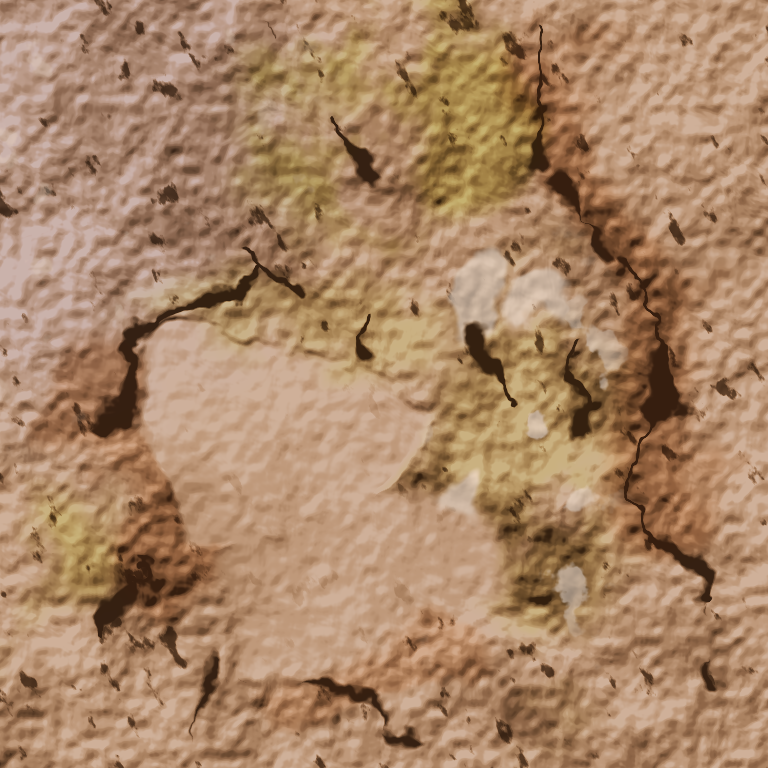
Write a three.js fragment shader that draws this texture.

```glsl
// Weathered sandstone face: a smooth slab among rough, lichen-stained rock.
// Warped masks lay out the zones, a lit noise relief sets a tone, and a
// ramp turns that tone into earth colours; cracks and pits are cut in last.
varying vec2 vUv;

float hash(vec2 p) {
  vec3 q = fract(vec3(p.xyx) * 0.1031);
  q += dot(q, q.yzx + 33.33);
  return fract((q.x + q.y) * q.z);
}

float noise(vec2 p) {
  vec2 i = floor(p), f = fract(p);
  f = f * f * (3.0 - 2.0 * f);
  return mix(mix(hash(i), hash(i + vec2(1, 0)), f.x),
             mix(hash(i + vec2(0, 1)), hash(i + vec2(1, 1)), f.x), f.y);
}

float fbm(vec2 p) {
  float sum = 0.0, amp = 0.5;
  for (int i = 0; i < 5; i++) {
    sum += amp * noise(p);
    p = mat2(1.6, 1.2, -1.2, 1.6) * p + 17.3;
    amp *= 0.5;
  }
  return sum / 0.97;
}

vec2 warp(vec2 p, float scale, float amount) {
  return p + amount * (vec2(fbm(p * scale + 3.1), fbm(p * scale + 41.7)) - 0.5);
}

// Soft ellipse: one in the middle, zero outside
float blob(vec2 p, vec2 centre, vec2 radii, float soft) {
  return smoothstep(0.0, soft, 1.0 - length((p - centre) / radii));
}

float segment(vec2 p, vec2 a, vec2 b) {
  vec2 ab = b - a;
  return length(p - a - ab * clamp(dot(p - a, ab) / dot(ab, ab), 0.0, 1.0));
}

float slabMask(vec2 q) {
  return max(blob(q, vec2(0.35, 0.44), vec2(0.17, 0.135), 0.1),
             blob(q, vec2(0.47, 0.27), vec2(0.19, 0.15), 0.25));
}

float relief(vec2 p) {
  float slab = slabMask(warp(p, 6.0, 0.22));
  float rough = fbm(warp(p, 9.0, 0.06) * 15.0) + 0.35 * noise(p * 75.0);
  return rough * mix(1.0, 0.5, slab) + 0.07 * slab;
}

// Distance to the main fractures
float crackDistance(vec2 p) {
  float d = segment(p, vec2(0.12, 0.44), vec2(0.19, 0.56));
  d = min(d, segment(p, vec2(0.19, 0.56), vec2(0.34, 0.63)));
  d = min(d, segment(p, vec2(0.32, 0.67), vec2(0.36, 0.60)));
  d = min(d, segment(p, vec2(0.82, 0.65), vec2(0.87, 0.46)));
  d = min(d, segment(p, vec2(0.87, 0.46), vec2(0.83, 0.32)));
  d = min(d, segment(p, vec2(0.83, 0.32), vec2(0.93, 0.22)));
  d = min(d, segment(p, vec2(0.93, 0.22), vec2(0.935, 0.10)) + 0.005);
  d = min(d, segment(p, vec2(0.75, 0.55), vec2(0.74, 0.42)));
  d = min(d, segment(p, vec2(0.19, 0.28), vec2(0.15, 0.18)));
  d = min(d, segment(p, vec2(0.27, 0.14), vec2(0.25, 0.01)) + 0.005);
  d = min(d, segment(p, vec2(0.30, 0.11), vec2(0.55, 0.05)) + 0.006);
  d = min(d, segment(p, vec2(0.33, 1.0), vec2(0.355, 0.94)) + 0.004);
  d = min(d, segment(p, vec2(0.44, 0.85), vec2(0.49, 0.76)));
  d = min(d, segment(p, vec2(0.69, 0.95), vec2(0.69, 0.80)));
  d = min(d, segment(p, vec2(0.72, 0.78), vec2(0.80, 0.66)) + 0.003);
  d = min(d, segment(p, vec2(0.62, 0.55), vec2(0.66, 0.45)));
  return min(d, segment(p, vec2(0.47, 0.59), vec2(0.49, 0.54)));
}

vec3 earthRamp(float t) {
  vec3 c = mix(vec3(0.20, 0.12, 0.065), vec3(0.42, 0.29, 0.19), smoothstep(0.0, 0.27, t));
  c = mix(c, vec3(0.56, 0.40, 0.28), smoothstep(0.27, 0.46, t));
  c = mix(c, vec3(0.67, 0.51, 0.38), smoothstep(0.46, 0.64, t));
  c = mix(c, vec3(0.75, 0.60, 0.48), smoothstep(0.64, 0.80, t));
  return mix(c, vec3(0.81, 0.69, 0.60), smoothstep(0.80, 1.0, t));
}

void main() {
  vec2 p = vUv;
  vec2 q = warp(p, 6.0, 0.22);
  float blotch = fbm(p * 13.0 + 60.0);

  // Zones of the rock face
  float slab = slabMask(q);
  float grey = blob(q, vec2(0.08, 0.82), vec2(0.42, 0.46), 0.5);
  float mottled = blob(q, vec2(0.68, 0.36), vec2(0.22, 0.36), 0.5) * (1.0 - slab);
  float lichen = blob(q, vec2(0.49, 0.88), vec2(0.23, 0.21), 0.3);
  lichen = max(lichen, 0.8 * blob(q, vec2(0.03, 0.28), vec2(0.13, 0.14), 0.6));
  lichen = max(lichen, 0.55 * blob(q, vec2(0.40, 0.60), vec2(0.28, 0.09), 0.6));
  lichen = max(lichen, 0.6 * mottled) * smoothstep(0.32, 0.55, fbm(p * 8.0 + 12.0));
  float gully = min(segment(q, vec2(0.70, 0.93), vec2(0.81, 0.70)),
                    segment(q, vec2(0.86, 0.62), vec2(0.91, 0.30)));
  float rust = 1.0 - smoothstep(0.03, 0.09, gully);
  rust = max(rust, blob(q, vec2(0.22, 0.32), vec2(0.14, 0.11), 0.4));
  rust = max(rust, 0.8 * blob(q, vec2(0.15, 0.46), vec2(0.08, 0.12), 0.4));
  rust = max(rust, 0.7 * blob(q, vec2(0.51, 0.11), vec2(0.16, 0.06), 0.3)) * (1.0 - slab);

  // Tone: stains, then light from the upper left
  float tone = 0.74 + 0.5 * (fbm(p * 4.0) - 0.5) + 0.05 * slab;
  tone += (blotch - 0.5) * mix(0.5, 1.5, mottled) * (1.0 - 0.6 * slab);
  tone += 2.6 * (relief(p) - relief(p + vec2(-0.0025, 0.0043)));
  tone -= 0.25 * rust + 0.10 * lichen + 0.08 * mottled;

  // Cracks of uneven width, with shade about them, and slanted pits
  float d = crackDistance(warp(p, 13.0, 0.10));
  float width = 0.004 + 0.015 * smoothstep(0.3, 0.75, noise(p * 19.0));
  float crack = 1.0 - smoothstep(0.45 * width, width, d);
  vec2 slanted = mat2(0.87, -0.5, 0.5, 0.87) * p;
  float pits = smoothstep(0.70, 0.79, fbm(slanted * vec2(24.0, 44.0).yx)) * (1.0 - 0.8 * slab);
  tone -= 0.2 * exp(-d * 38.0) * (1.0 - slab);
  tone = mix(tone, 0.03, max(crack, 0.85 * pits));

  // Colour, tints and pale crusts
  vec3 colour = earthRamp(tone);
  colour *= mix(vec3(1.0), vec3(0.98, 1.01, 1.12), grey);
  colour *= mix(vec3(1.0), vec3(0.96, 1.01, 0.73), lichen);
  colour *= mix(vec3(1.0), vec3(1.02, 0.94, 0.86), rust);
  float crust = blob(q, vec2(0.64, 0.63), vec2(0.045, 0.05), 0.3);
  crust = max(crust, blob(q, vec2(0.70, 0.58), vec2(0.035, 0.03), 0.4));
  crust = max(crust, blob(q, vec2(0.59, 0.35), vec2(0.03, 0.035), 0.4));
  crust = max(crust, smoothstep(0.66, 0.74, fbm(p * 20.0 + 80.0)) * max(mottled, 0.5 * grey));
  vec3 pale = vec3(0.83, 0.75, 0.68) * (0.8 + 0.25 * tone);
  colour = mix(colour, pale, 0.85 * crust * (1.0 - crack));
  gl_FragColor = vec4(colour, 1.0);
}
```
